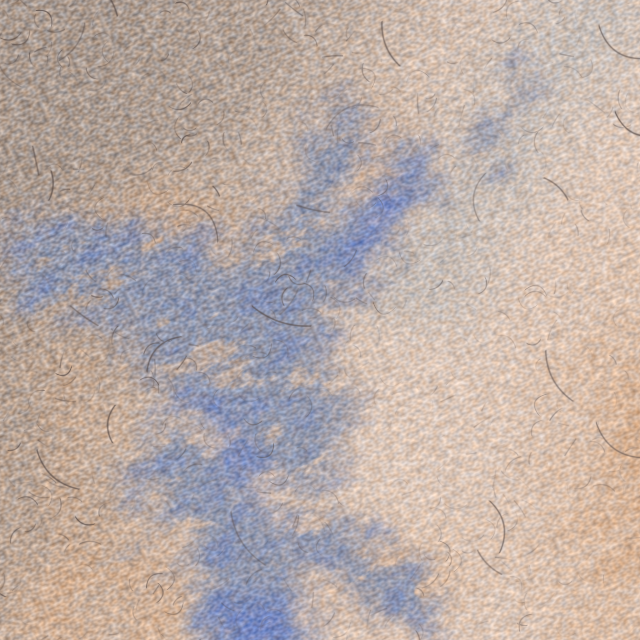
A Shadertoy shader for this texture:

```glsl
const vec3 GREIGE = vec3(0.665, 0.605, 0.565);
const vec3 CREAM = vec3(0.860, 0.780, 0.725);
const vec3 PEACH = vec3(0.830, 0.680, 0.560);
const vec3 HAZE = vec3(0.720, 0.715, 0.715);
const vec3 DUSTY_BLUE = vec3(0.550, 0.585, 0.680);
const vec3 VIVID_BLUE = vec3(0.410, 0.500, 0.770);
const vec3 FIBRE = vec3(0.330, 0.280, 0.265);
const float GRAIN_ANGLE = 0.42;
const float GRAIN_CELLS = 190.0;
const float GRAIN_CONTRAST = 0.20;
const float TINT_CONTRAST = 0.07;
const float MOTTLE_CELLS = 13.0;
const float STAIN_SOFTNESS = 0.055;

vec2 hash2(vec2 p) {
    vec3 q = fract(vec3(p.xyx) * vec3(0.1031, 0.1030, 0.0973));
    q += dot(q, q.yzx + 33.33);
    return fract((q.xx + q.yz) * q.zy);
}

mat2 rotation(float a) {
    return mat2(cos(a), -sin(a), sin(a), cos(a));
}

float gradientDot(vec2 cell, vec2 offset) {
    float a = 6.2832 * hash2(cell).x;
    return dot(vec2(cos(a), sin(a)), offset);
}

float gradientNoise(vec2 p) {
    vec2 i = floor(p), f = p - i;
    vec2 w = f * f * f * (f * (f * 6.0 - 15.0) + 10.0);
    vec2 e = vec2(1.0, 0.0);
    float low = mix(gradientDot(i, f), gradientDot(i + e, f - e), w.x);
    float high = mix(gradientDot(i + e.yx, f - e.yx), gradientDot(i + 1.0, f - 1.0), w.x);
    return mix(low, high, w.y);
}

float fbm(vec2 p) {
    float sum = 0.0, amp = 1.0;
    for (int k = 0; k < 4; k++) {
        sum += amp * gradientNoise(p);
        p = rotation(0.5) * p * 2.03 + 17.0;
        amp *= 0.58;
    }
    return sum;
}

float capsule(vec2 p, vec2 a, vec2 b, float radius) {
    vec2 pa = p - a, ba = b - a;
    return length(pa - ba * clamp(dot(pa, ba) / dot(ba, ba), 0.0, 1.0)) - radius;
}

float glow(vec2 p, vec2 centre, vec2 radius) {
    vec2 q = (p - centre) / radius;
    return exp(-dot(q, q));
}

// Scattered curved fibres, one candidate per cell
float fibres(vec2 uv, float cells, float density, float halfLength, float width, float spread) {
    vec2 p = uv * cells, home = floor(p);
    float ink = 0.0;
    for (int y = -1; y <= 1; y++)
    for (int x = -1; x <= 1; x++) {
        vec2 cell = home + vec2(x, y);
        vec2 place = hash2(cell + 7.0), pick = hash2(cell + 91.0), form = hash2(cell + 43.0);
        vec2 q = rotation(GRAIN_ANGLE + (pick.y - 0.5) * spread) * (p - cell - place);
        q.y += (form.x - 0.5) * 2.4 * q.x * q.x;
        float reach = halfLength * (0.4 + 0.6 * form.y);
        float d = length(vec2(max(abs(q.x) - reach, 0.0), q.y)) / (width * cells);
        ink = max(ink, step(pick.x, density) * (0.4 + 0.6 * place.x) * exp(-d * d));
    }
    return ink;
}

// Branching blue stain, negative inside
float stain(vec2 p) {
    float d = capsule(p, vec2(0.09, 0.58), vec2(0.42, 0.53), 0.075);
    d = min(d, capsule(p, vec2(0.40, 0.48), vec2(0.63, 0.72), 0.055));
    d = min(d, capsule(p, vec2(0.30, 0.50), vec2(0.43, 0.34), 0.105));
    d = min(d, capsule(p, vec2(0.29, 0.29), vec2(0.42, 0.02), 0.085));
    d = min(d, capsule(p, vec2(0.43, 0.58), vec2(0.53, 0.76), 0.055));
    d = min(d, capsule(p, vec2(0.75, 0.76), vec2(0.81, 0.85), 0.015));
    return min(d, capsule(p, vec2(0.46, 0.18), vec2(0.63, 0.06), 0.030));
}

void mainImage(out vec4 fragColor, in vec2 fragCoord) {
    vec2 uv = fragCoord / iResolution.y;
    vec2 along = rotation(GRAIN_ANGLE) * uv;
    float cloud = fbm(uv * 5.0 + 3.0);
    float mottle = fbm(along * MOTTLE_CELLS * vec2(0.7, 1.3));
    float fleck = fbm(along * MOTTLE_CELLS * vec2(2.2, 4.2) + 31.0);

    // Warm ground
    float light = smoothstep(-0.28, 0.46, uv.x * 0.9 - uv.y * 0.42 + 0.12 * cloud);
    vec3 color = mix(GREIGE, CREAM, light);
    float warm = glow(uv, vec2(1.03, 0.22), vec2(0.17, 0.32))
        + glow(uv, vec2(0.16, 0.05), vec2(0.14, 0.12))
        + 0.7 * glow(uv, vec2(0.26, 0.65), vec2(0.13, 0.07))
        + 0.6 * glow(uv, vec2(0.59, 0.75), vec2(0.07, 0.07))
        + 0.6 * glow(uv, vec2(0.60, 0.10), vec2(0.13, 0.08))
        + 0.5 * glow(uv, vec2(0.10, 0.34), vec2(0.13, 0.16));
    color = mix(color, PEACH, clamp(warm * (0.75 + 0.7 * mottle), 0.0, 0.9));
    float haze = smoothstep(0.12, -0.08, capsule(uv, vec2(0.66, 0.58), vec2(0.92, 0.96), 0.06) + 0.06 * cloud);
    color = mix(color, HAZE, 0.55 * haze);

    // Blue stain with bare patches and vivid cores
    float edge = stain(uv) + 0.05 * cloud + 0.035 * mottle;
    float blue = smoothstep(STAIN_SOFTNESS, -STAIN_SOFTNESS, edge);
    float bare = smoothstep(0.12, 0.58, mottle + 0.35 * fleck);
    vec3 patchColor = mix(color, PEACH, 0.35 * blue);
    color = mix(patchColor, DUSTY_BLUE, blue * (0.88 - 0.65 * bare));
    float vivid = glow(rotation(0.95) * (uv - vec2(0.60, 0.66)), vec2(0.0), vec2(0.09, 0.035))
        + 0.8 * glow(rotation(-0.95) * (uv - vec2(0.38, 0.28)), vec2(0.0), vec2(0.10, 0.03))
        + glow(uv, vec2(0.40, 0.02), vec2(0.08, 0.05))
        + 0.45 * smoothstep(0.05, 0.6, -mottle - 0.3 * fleck);
    color = mix(color, VIVID_BLUE, clamp(blue * vivid * (0.8 + 0.5 * fleck), 0.0, 0.8));

    // Fine paper grain
    float grain = gradientNoise(along * GRAIN_CELLS * vec2(0.75, 1.1))
        + 0.6 * gradientNoise(along * GRAIN_CELLS * vec2(0.3, 0.55) + 11.0);
    float tint = gradientNoise(uv * GRAIN_CELLS * 0.6 + 57.0);
    color += GRAIN_CONTRAST * mix(1.0, 0.75, light) * grain + 0.035 * fleck;
    color += TINT_CONTRAST * tint * vec3(1.0, 0.0, -1.0);

    // Short lint and sparse long hairs
    float clumps = smoothstep(-0.35, 0.55, fbm(uv * 8.0 + 71.0));
    float lint = fibres(uv, 38.0, 0.55, 0.65, 0.0013, 3.0) * clumps * mix(0.75, 0.4, light);
    float hair = fibres(uv + 0.37, 11.0, 0.22, 0.55, 0.0016, 4.5) * 0.65;
    color = mix(color, FIBRE, max(lint, hair));
    fragColor = vec4(clamp(color, 0.0, 1.0), 1.0);
}
```
